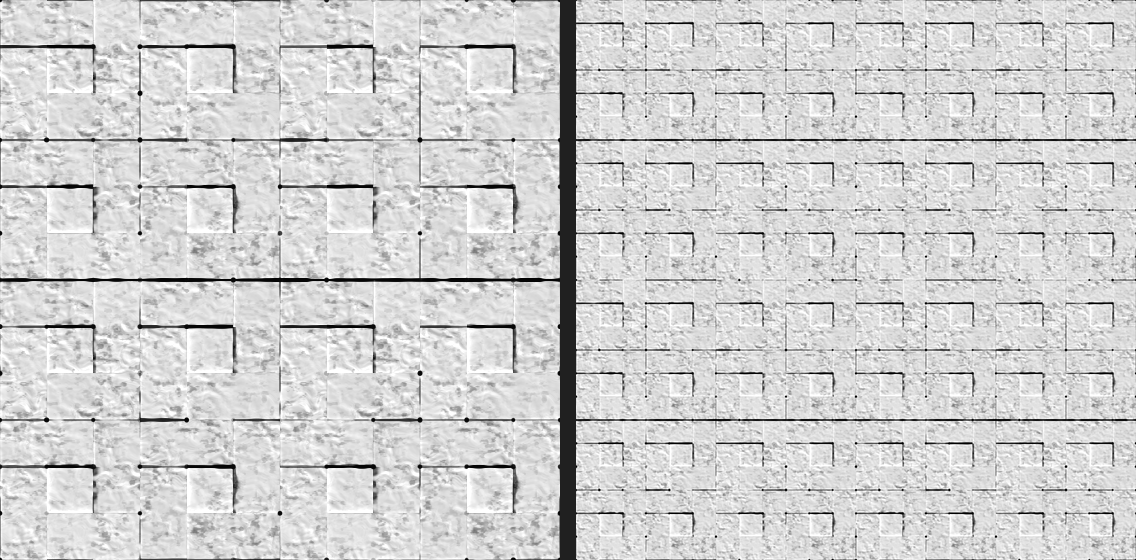
Left: one tile. Right: repeated 2 by 2.
A Shadertoy shader for this texture map:

```glsl
const float CELLS = 4.0;          // pinwheel repeats per side
const float UNITS = 3.0 * CELLS;  // brick widths per side
const float PERIOD = 48.0;        // noise lattice wrap

float hash(vec2 p, float seed) {
    vec3 v = fract(vec3(p.xyx + seed * 7.31) * vec3(0.1031, 0.1030, 0.0973));
    v += dot(v, v.yzx + 33.33);
    return fract((v.x + v.y) * v.z);
}

float noise(vec2 p, float seed) {
    vec2 i = floor(p), f = fract(p);
    f = f * f * f * (f * (f * 6.0 - 15.0) + 10.0);
    vec2 a = mod(i, PERIOD), b = mod(i + 1.0, PERIOD);
    return mix(mix(hash(a, seed), hash(vec2(b.x, a.y), seed), f.x),
               mix(hash(vec2(a.x, b.y), seed), hash(b, seed), f.x), f.y);
}

float fbm(vec2 p, float seed) {
    float sum = 0.0, amp = 0.54;
    for (int i = 0; i < 3; i++) {
        sum += amp * noise(p, seed + float(i));
        p *= 2.0;
        amp *= 0.55;
    }
    return sum;
}

// Centre block, then top, right, bottom and left bricks
float brickIndex(vec2 c) {
    if (c == vec2(1.0)) return 0.0;
    if (c.y > 1.5 && c.x < 1.5) return 1.0;
    if (c.x > 1.5 && c.y > 0.5) return 2.0;
    if (c.y < 0.5 && c.x > 0.5) return 3.0;
    return 4.0;
}

float stoneHeight(vec2 q, float seed) {
    vec2 warp = vec2(noise(q * 4.0, seed + 11.0), noise(q * 4.0, seed + 12.0));
    vec2 sheared = vec2(4.5 * q.x - 2.0 * q.y, 2.0 * q.x + 7.0 * q.y);
    return fbm(sheared + 1.2 * warp, seed);
}

// Embossed grain with scattered pits
float stoneTone(vec2 q, float seed) {
    float h = stoneHeight(q, seed);
    float relief = stoneHeight(q + vec2(0.05, 0.06), seed) - h;
    float rough = mix(0.4, 1.0, smoothstep(0.25, 0.7, noise(q * 1.7, seed + 21.0)));
    float pits = smoothstep(0.55, 0.82, fbm(q * vec2(6.0, 9.0), seed + 31.0));
    return 0.875 + rough * (0.4 * relief - 0.24 * pits);
}

float stroke(float d, float halfWidth, float aa) {
    return 1.0 - smoothstep(halfWidth - 0.5 * aa, halfWidth + 0.5 * aa, abs(d));
}

// Thin highlight on the positive side of a joint
float rimLight(float d) {
    return exp(-abs(d - 0.025) / 0.022);
}

// Ragged shade that fades away from the positive side of an edge
float raggedShade(float d, float reach, float grain) {
    float fade = 1.0 - smoothstep(0.0, reach, d);
    return step(0.0, d) * smoothstep(0.5, 0.95, fade * 0.55 + grain * 0.65);
}

// Bright rounded border of the raised block
float blockBevel(vec2 f, float grain) {
    vec2 lit = exp(-f / 0.075), far = exp(-(1.0 - f) / 0.045);
    return (0.24 * max(lit.x, lit.y) + 0.1 * max(far.x, far.y)) * (0.7 + 0.6 * grain);
}

void mainImage(out vec4 fragColor, in vec2 fragCoord) {
    vec2 g = fragCoord / iResolution.xy * UNITS;
    float aa = max(UNITS / iResolution.y, 0.018);
    vec2 unit = floor(g), line = round(g), d = g - line;
    vec2 slot = mod(unit, 3.0), joint = mod(line, 3.0), node = mod(line, UNITS);

    // Stone grain recurs every second cell
    float brick = brickIndex(slot);
    vec2 pairCell = mod(floor(g / 3.0), 2.0);
    float seed = brick + 5.0 * (pairCell.x + 2.0 * pairCell.y);
    float tone = stoneTone(mod(g, 3.0), seed);
    tone += 0.035 * (hash(pairCell, brick + 3.0) - 0.5);

    float grain = noise(g * 8.0, 51.0);
    float wear = noise(g * 4.0, 61.0);
    if (brick == 0.0) tone += blockBevel(fract(g), grain);

    // Horizontal joints
    float chanceH = hash(vec2(unit.x, node.y), 71.0);
    bool overBlock = joint.y == 2.0 && slot.x == 1.0;
    bool hasH = joint.y == 0.0 || (joint.y == 2.0 && slot.x < 2.0)
             || (joint.y == 1.0 && slot.x > 0.0);
    if (hasH) {
        float dark = 0.2 * chanceH;
        if (joint.y == 0.0) dark = node.y == 0.5 * UNITS ? 1.0 : 0.15 + 0.75 * chanceH;
        if (joint.y == 2.0) dark = overBlock ? 1.0 : 0.55 + 0.4 * chanceH;
        float halfWidth = 0.012 + 0.024 * dark * (0.4 + wear);
        float cover = dark * mix(smoothstep(0.15, 0.6, wear + 0.3 * dark), 1.0, dark * dark);
        tone += 0.13 * rimLight(d.y) * (0.5 + wear);
        if (overBlock) tone -= 0.75 * raggedShade(d.y, 0.14, grain) * (0.5 + 0.5 * chanceH);
        tone = mix(tone, 0.02, cover * stroke(d.y, halfWidth, aa));
    }

    // Vertical joints
    float chanceV = hash(vec2(node.x, unit.y), 81.0);
    bool besideBlock = joint.x == 2.0 && slot.y == 1.0;
    bool hasV = joint.x == 0.0 || (joint.x == 1.0 && slot.y < 2.0)
             || (joint.x == 2.0 && slot.y > 0.0);
    if (hasV) {
        float dark = joint.x == 0.0 ? 0.65 * chanceV : (besideBlock ? 0.6 : 0.08);
        tone += 0.11 * rimLight(d.x) * (besideBlock ? 0.0 : 0.4 + chanceV);
        if (besideBlock) tone -= 0.55 * raggedShade(d.x, 0.15, grain);
        tone = mix(tone, 0.08, dark * smoothstep(0.2, 0.6, wear) * stroke(d.x, 0.017, aa));
    }

    // Dark chips at the junctions
    float chip = smoothstep(0.25, 0.7, hash(node, 91.0));
    if (joint.y == 1.0 && joint.x > 0.0) chip *= 0.25;
    tone = mix(tone, 0.03, chip * stroke(length(d), 0.04 + 0.02 * grain, 1.5 * aa));

    fragColor = vec4(vec3(clamp(tone, 0.0, 1.0)), 1.0);
}
```
